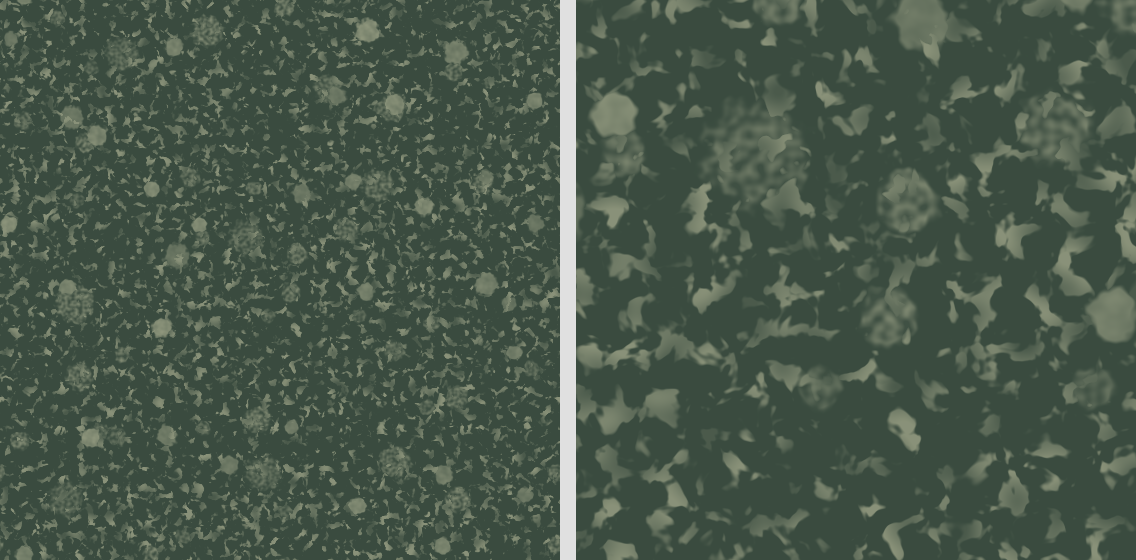
Left, the full canvas; right, a detail of the centre.
Reproduce this texture procedurally as a Shadertoy shader.

```glsl
// Lichen-like speckle: pale ragged flakes and soft round spots on dark green.
// Flakes are warped, thresholded gradient noise; spots are jittered grid discs.
// Every noise and grid wraps on the unit square, so the result tiles.

const vec3 GROUND = vec3(0.228, 0.296, 0.248);
const vec3 PALE = vec3(0.555, 0.585, 0.485);
const float FLAKE_CELLS = 58.0;      // flakes across the canvas
const float FLAKE_START = 0.10;      // noise level where a flake begins
const float FLAKE_FULL = 0.36;       // noise level of its solid core
const float CLUSTER_CELLS = 7.0;     // crowded and sparse regions
const float CLUSTER_AMOUNT = 0.20;
const float WARP_CELLS = 44.0;
const float WARP_AMOUNT = 0.008;
const float GRAIN_CELLS = 150.0;     // mottling inside the spots
const float SOLID_GRID = 9.0;
const float SOLID_CHANCE = 0.33;
const vec2 SOLID_RADII = vec2(0.013, 0.023);
const float MOTTLED_GRID = 10.0;
const float MOTTLED_CHANCE = 0.48;
const vec2 MOTTLED_RADII = vec2(0.013, 0.034);

uint scramble(uint x) {
    x = x * 747796u + 28913u;
    x = (x ^ (x >> 15)) * 0x2c1b3c6du;
    x = (x ^ (x >> 12)) * 0x297a2d39u;
    return x ^ (x >> 15);
}

float hash(vec2 cell, float seed) {
    uint h = scramble(uint(cell.x) + scramble(uint(cell.y) + scramble(uint(seed))));
    return float(h >> 8) / 16777216.0;
}

float cornerSlope(vec2 cell, vec2 offset, float period, float seed) {
    float angle = 6.2832 * hash(mod(cell, period), seed);
    return dot(vec2(cos(angle), sin(angle)), offset);
}

// Gradient noise that wraps after the given whole number of cells
float noise(vec2 uv, float period, float seed) {
    vec2 p = uv * period;
    vec2 i = floor(p);
    vec2 f = p - i;
    vec2 w = f * f * f * (f * (f * 6.0 - 15.0) + 10.0);
    vec2 e = vec2(1.0, 0.0);
    float low = mix(cornerSlope(i, f, period, seed),
                    cornerSlope(i + e.xy, f - e.xy, period, seed), w.x);
    float high = mix(cornerSlope(i + e.yx, f - e.yx, period, seed),
                     cornerSlope(i + e.xx, f - e.xx, period, seed), w.x);
    return mix(low, high, w.y);
}

// Ragged flakes, each patch with its own brightness
float flakes(vec2 uv) {
    vec2 warp = vec2(noise(uv, WARP_CELLS, 1.0), noise(uv, WARP_CELLS, 2.0));
    vec2 q = uv + WARP_AMOUNT * warp;
    float n = noise(q, FLAKE_CELLS, 3.0)
            + 0.60 * noise(q, FLAKE_CELLS * 2.0, 4.0)
            + 0.28 * noise(q, FLAKE_CELLS * 4.0, 5.0);
    n += CLUSTER_AMOUNT * noise(uv, CLUSTER_CELLS, 6.0);
    float brightness = clamp(0.58 + 0.9 * noise(uv, 40.0, 7.0), 0.2, 0.95);
    return brightness * smoothstep(FLAKE_START, FLAKE_FULL, n);
}

// Coverage of scattered discs with slightly uneven rims
float spots(vec2 uv, float grid, float chance, vec2 radii, float seed) {
    vec2 cell = floor(uv * grid);
    float rim = 0.30 * noise(uv, 70.0, seed) + 0.22 * noise(uv, GRAIN_CELLS, seed + 1.0);
    float cover = 0.0;
    for (int y = -1; y <= 1; y++)
    for (int x = -1; x <= 1; x++) {
        vec2 neighbour = cell + vec2(x, y);
        vec2 id = mod(neighbour, grid);
        if (hash(id, seed + 2.0) > chance) continue;
        vec2 jitter = vec2(hash(id, seed + 3.0), hash(id, seed + 4.0));
        float size = hash(id, seed + 5.0);
        float radius = mix(radii.x, radii.y, size * size);
        float d = distance(uv, (neighbour + jitter) / grid) / radius + rim;
        float strength = mix(0.6, 1.0, hash(id, seed + 6.0));
        cover = max(cover, strength * (1.0 - smoothstep(0.82, 1.12, d)));
    }
    return cover;
}

void mainImage(out vec4 fragColor, in vec2 fragCoord) {
    vec2 uv = fragCoord / iResolution.xy;

    // Fine grain for the mottled spots, broader cloud for the solid ones
    float grain = noise(uv, GRAIN_CELLS, 8.0) + 0.4 * noise(uv, 80.0, 9.0);
    float cloud = noise(uv, 75.0, 10.0);

    float solid = spots(uv, SOLID_GRID, SOLID_CHANCE, SOLID_RADII, 20.0);
    float mottled = spots(uv, MOTTLED_GRID, MOTTLED_CHANCE, MOTTLED_RADII, 40.0);
    solid *= 0.86 + 0.25 * cloud + 0.12 * grain;
    mottled *= clamp(0.42 + 0.75 * grain, 0.08, 0.9);

    float pale = max(flakes(uv), max(solid, mottled));
    fragColor = vec4(mix(GROUND, PALE, clamp(pale, 0.0, 1.0)), 1.0);
}
```
